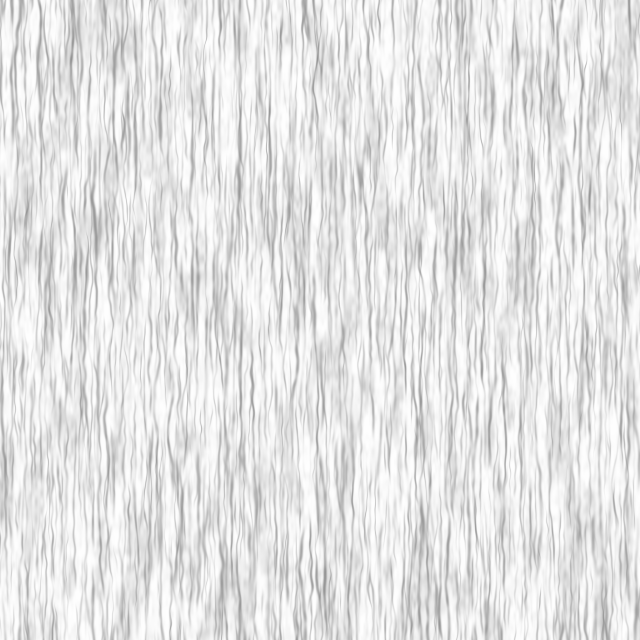
This texture is drawn by a WebGL 2 fragment shader. Its source:

```glsl
#version 300 es
precision highp float;

#define FIBRE_COLUMNS 92.0
#define HAIR_COLUMNS 128.0
#define LONG_COLUMNS 75.0
#define PATCH_SCALE vec2(64.0, 13.0)
#define GRAIN_SCALE vec2(230.0, 75.0)
#define FIBRE_DARK 0.50
#define HAIR_DARK 0.32
#define LONG_DARK 0.30
#define PATCH_DARK 0.15
#define GRAIN_DARK 0.05
#define PAPER 0.998

uniform vec2 u_resolution;
out vec4 fragColor;

float hash(vec2 p) {
    vec3 q = fract(vec3(p.xyx) * 0.1031);
    q += dot(q, q.yzx + 33.33);
    return fract((q.x + q.y) * q.z);
}

// Smooth random values along one column, shifted by a random phase
float columnNoise(float column, float y, float seed) {
    y += 37.0 * hash(vec2(column, seed));
    float cell = floor(y);
    float t = smoothstep(0.0, 1.0, y - cell);
    vec2 key = vec2(column + seed * 17.0, cell);
    return mix(hash(key), hash(key + vec2(0.0, 1.0)), t);
}

// Columns blended sideways: staggered noise without shared rows
float fibreNoise(vec2 p, float seed) {
    float column = floor(p.x);
    float t = smoothstep(0.0, 1.0, p.x - column);
    return mix(columnNoise(column, p.y, seed),
               columnNoise(column + 1.0, p.y, seed), t);
}

// One wandering vertical line per column, broken into strokes;
// pace sets how often a stroke starts and stops
float strokes(vec2 p, float columns, float pace, float seed) {
    float x = p.x * columns;
    float sum = 0.0;
    for (float i = -1.0; i <= 1.0; i++) {
        float c = floor(x) + i;
        float sway = columnNoise(c, p.y * pace * 0.8, seed) - 0.5;
        float jog = columnNoise(c, p.y * pace * 2.8, seed + 1.0) - 0.5;
        float centre = c + 0.5 + 0.9 * sway + 0.3 * jog;

        float brief = columnNoise(c, p.y * pace, seed + 2.0);
        float slow = columnNoise(c, p.y * pace * 0.25, seed + 3.0);
        float strength = smoothstep(0.28, 0.92, mix(brief, slow, 0.35));
        strength *= mix(0.6, 1.3, columnNoise(c, p.y * 75.0, seed + 4.0));

        float width = mix(0.11, 0.26, columnNoise(c, p.y * pace, seed + 5.0));
        float d = (x - centre) / width;
        sum += strength * exp(-d * d);
    }
    return sum;
}

void main() {
    vec2 p = gl_FragCoord.xy / u_resolution.y + 3.0;

    // Short fibres, slightly denser in some areas
    float density = mix(0.75, 1.25, fibreNoise(p * vec2(22.0, 6.0), 1.0));
    float dark = FIBRE_DARK * density * strokes(p, FIBRE_COLUMNS, 17.0, 10.0);

    // Fine hairs between them
    dark += HAIR_DARK * strokes(p + 0.37, HAIR_COLUMNS, 25.0, 20.0);

    // Sparse long strokes gathered in bands
    float band = smoothstep(0.62, 0.95, fibreNoise(p * vec2(14.0, 3.0), 2.0));
    dark += LONG_DARK * band * strokes(p, LONG_COLUMNS, 5.0, 30.0);

    // Grey worn slivers broken up by fine grain
    float grain = fibreNoise(p * GRAIN_SCALE, 3.0);
    float worn = smoothstep(0.52, 0.85, fibreNoise(p * PATCH_SCALE, 4.0));
    dark += PATCH_DARK * worn * mix(0.3, 1.0, grain);
    dark += GRAIN_DARK * grain * grain;

    // Compress the deepest overlaps
    float tone = PAPER - 0.5 * (1.0 - exp(-2.0 * dark));
    fragColor = vec4(vec3(tone), 1.0);
}
```
